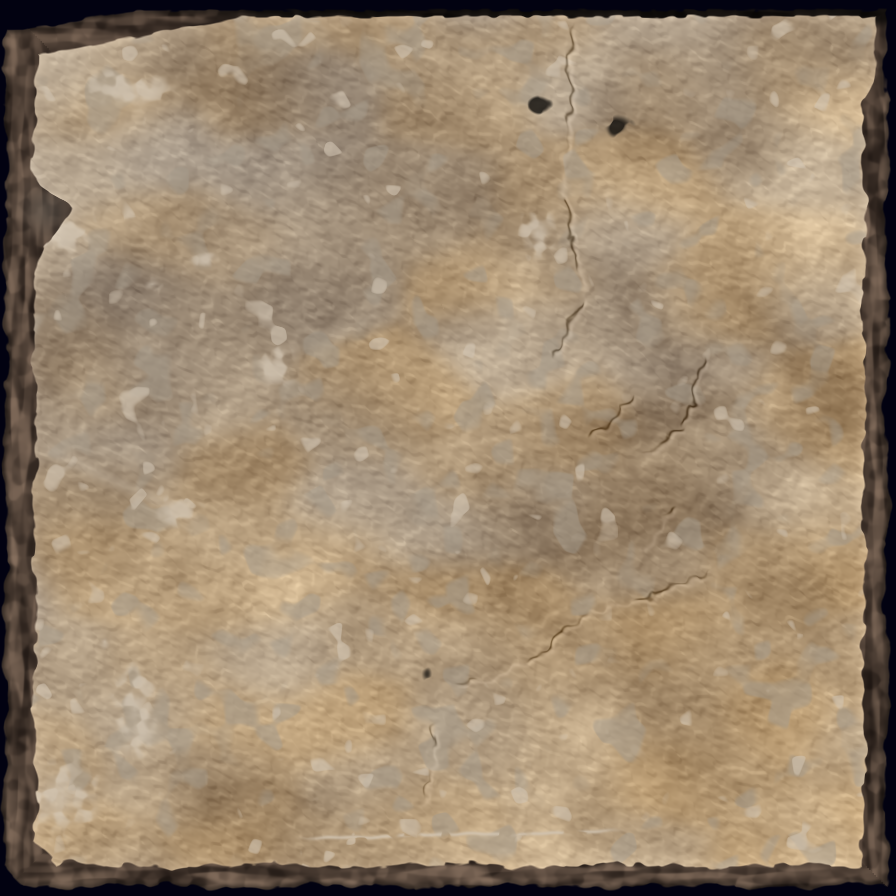
Give the GLSL for this texture, as a Shadertoy shader.

```glsl
// Weathered sandstone slab with a chipped dark rim, pale deposits and fine cracks.
#define FACE_MIN vec2(.039, .034)
#define FACE_MAX vec2(.964, .981)
#define SLAB_MIN vec2(.006, .011)
#define SLAB_MAX vec2(.99, .989)
#define STONE_DARK vec3(.49, .40, .30)
#define STONE_LIGHT vec3(.84, .75, .62)
#define DEPOSIT vec3(.82, .77, .70)
#define VOID_COLOR vec3(.008, .008, .065)
#define MOTTLE 1.15
#define GRAIN .26
#define CRACK_WIDTH .0016

// Tone patches: centre, radius, brightness shift.
const vec4 patches[10] = vec4[10](
  vec4(.22,.78,.23,-.22), vec4(.45,.91,.19,-.15), vec4(.19,.57,.05,-.2),
  vec4(.65,.38,.09,-.2), vec4(.75,.65,.09,-.18), vec4(.93,.36,.07,-.2),
  vec4(.25,.16,.08,-.2), vec4(.91,.82,.08,.18), vec4(.86,.55,.07,.16),
  vec4(.7,.19,.27,.13));

// Pale deposits: centre, radii.
const vec4 deposits[10] = vec4[10](
  vec4(.07,.11,.045,.045), vec4(.15,.21,.026,.058), vec4(.14,.9,.05,.022),
  vec4(.2,.43,.028,.018), vec4(.23,.71,.017,.009), vec4(.17,.683,.016,.008),
  vec4(.117,.284,.009,.011), vec4(.31,.59,.022,.03), vec4(.6,.74,.022,.028),
  vec4(.07,.74,.035,.022));

// Cracks: start and end of each run.
const vec4 cracks[11] = vec4[11](
  vec4(.64,.97,.628,.81), vec4(.628,.81,.647,.67), vec4(.647,.67,.622,.6),
  vec4(.787,.6,.76,.525), vec4(.76,.525,.72,.49), vec4(.705,.56,.66,.51),
  vec4(.755,.433,.715,.385), vec4(.79,.357,.655,.318), vec4(.655,.318,.605,.27),
  vec4(.605,.27,.51,.235), vec4(.49,.19,.468,.1));

vec3 hash3(vec2 cell) {
  vec3 h = fract(cell.xyx * vec3(.1031, .1030, .0973));
  h += dot(h, h.yxz + 33.33);
  return fract((h.xxy + h.yzz) * h.zyx);
}

// Cellular noise blended smoothly between feature points.
float softCells(vec2 p) {
  vec2 cell = floor(p), f = p - cell;
  float sum = 0., total = 0.;
  for (int k = 0; k < 9; k++) {
    vec2 o = vec2(k % 3 - 1, k / 3 - 1);
    vec3 h = hash3(cell + o + 71.);
    vec2 d = o + h.xy - f;
    float w = exp(-5. * dot(d, d));
    sum += w * h.z;
    total += w;
  }
  return sum / total;
}

float layeredCells(vec2 p) {
  float sum = 0., amp = .5;
  for (int i = 0; i < 4; i++) {
    sum += amp * softCells(p);
    p = mat2(1.6, 1.2, -1.2, 1.6) * p + 3.7;
    amp *= .55;
  }
  return sum;
}

float wobble(float t, float seed) {
  return .0022 * sin(t * 31. + seed) + .0016 * sin(t * 83. + seed * 2.3)
    + .0011 * sin(t * 197. + seed * 4.1);
}

// Inside distance of a ragged box with a clipped lower left corner.
float raggedBox(vec2 p, vec2 lo, vec2 hi, float clip, float seed) {
  vec2 ragged = vec2(wobble(p.y, seed), wobble(p.x, seed + 1.));
  vec2 d = min(p - lo + ragged, hi - p + ragged.yx * .3 + vec2(wobble(p.y, seed + 2.), 0));
  return min(min(d.x, d.y), (p.x + p.y - clip) * .707);
}

// Signed offset across a segment (x) and its end fade (y).
vec2 alongSegment(vec2 p, vec2 a, vec2 b) {
  vec2 d = b - a, v = p - a;
  float t = dot(v, d) / dot(d, d);
  return vec2((d.x * v.y - d.y * v.x) / length(d),
    smoothstep(-.04, .08, t) * (1. - smoothstep(.92, 1.04, t)));
}

float bell(float x) { return exp(-x * x); }
float spot(vec2 p, vec2 c, vec2 r) { return bell(length((p - c) / r)); }

void mainImage(out vec4 fragColor, in vec2 fragCoord) {
  vec2 p = fragCoord / iResolution.xy;
  float px = 1.2 / iResolution.y, speck = softCells(p * 95.);

  // Outlines: slanted top left and a notch in the left side.
  vec2 lo = FACE_MIN, hi = FACE_MAX, slabHi = SLAB_MAX;
  lo.x += .038 * smoothstep(.705, .768, p.y) * (1. - smoothstep(.768, .8, p.y));
  hi += vec2(.012 * smoothstep(.87, .92, p.y), -.04 * clamp((.27 - p.x) / .22, 0., 1.));
  slabHi.y -= .022 * (1. - smoothstep(0., .17, p.x));
  float face = raggedBox(p, lo, hi, .099, 1.) + (speck - .5) * .005;
  float slab = raggedBox(p, SLAB_MIN, slabHi, .038, 5.) + (speck - .5) * .004;

  // Stone tone: mottling, broad patches and embossed grain.
  float tone = .57 + MOTTLE * (layeredCells(p * vec2(6, 8)) - .5) + .2 * (speck - .5);
  for (int i = 0; i < 10; i++) tone += patches[i].w * spot(p, patches[i].xy, patches[i].zz);
  vec2 q = mat2(.9, .4, -.4, .9) * p * vec2(120, 190);
  tone += GRAIN * (softCells(q) - softCells(q + vec2(.4, -.5)));
  vec3 color = mix(STONE_DARK, STONE_LIGHT, tone);
  float warm = softCells(p * vec2(9, 13) + 20.) - .55 + .35 * (p.x - p.y);
  color += warm * vec3(.05, 0, -.075);
  color = mix(color, vec3(.64, .6, .54), .55 * smoothstep(.68, .88, softCells(p * 42. + 9.)));

  // Deposits, streak and long scratch.
  float pale = .8 * smoothstep(.87, .95, softCells(p * 58. + 31.));
  for (int i = 0; i < 10; i++) {
    float inside = 1. - length((p - deposits[i].xy) / deposits[i].zw);
    pale = max(pale, smoothstep(0., .9, inside + 1.1 * (speck - .5)) * smoothstep(-.3, .2, inside));
  }
  vec2 s = alongSegment(p, vec2(.05, .5), vec2(.22, .42));
  pale = max(pale, .35 * s.y * bell(s.x / .007));
  s = alongSegment(p, vec2(.34, .065), vec2(.69, .072));
  pale = max(pale, s.y * bell((s.x + .4 * wobble(p.x, 2.)) / .0022) * smoothstep(.2, .5, speck));
  color = mix(color, DEPOSIT, .75 * pale);

  // Cracks with a lit edge, then dark pits.
  float broken = smoothstep(.25, .6, softCells(p * 30. + 5.));
  for (int i = 0; i < 11; i++) {
    s = alongSegment(p, cracks[i].xy, cracks[i].zw);
    s.x += 1.4 * wobble(p.x + p.y * 1.3, float(i)) + .006 * (speck - .5);
    color += s.y * (.07 * bell((s.x - .004) / .003) - .24 * broken * bell(s.x / CRACK_WIDTH));
  }
  float pits = spot(p, vec2(.602, .883), vec2(.015, .011))
    + .8 * spot(p, vec2(.69, .86), vec2(.024, .016)) + spot(p, vec2(.476, .248), vec2(.009, .013));
  color *= 1. - .75 * smoothstep(.35, .7, pits * (.35 + speck));
  color += .07 * exp(-max(face, 0.) / .006);

  // Layered rim, darkest along the top.
  vec2 edge = min(p, 1. - p), axis = edge.x < edge.y ? p.yx : p;
  float strata = .65 * softCells(axis * vec2(24, 150)) + .35 * speck;
  vec3 rim = mix(vec3(.11, .08, .065), vec3(.54, .45, .38), strata);
  rim *= 1. - .72 * smoothstep(.965, .98, p.y) * smoothstep(.2, .32, p.x);
  rim *= .65 + .35 * smoothstep(0., .008, slab);
  rim = mix(rim, vec3(.35, .32, .29), .6 * spot(p, vec2(.052, .766), vec2(.025)));

  color = mix(rim, color, smoothstep(-px, px, face));
  color = mix(VOID_COLOR, color, smoothstep(-px, px, slab));
  fragColor = vec4(clamp(color, 0., 1.), 1);
}
```
